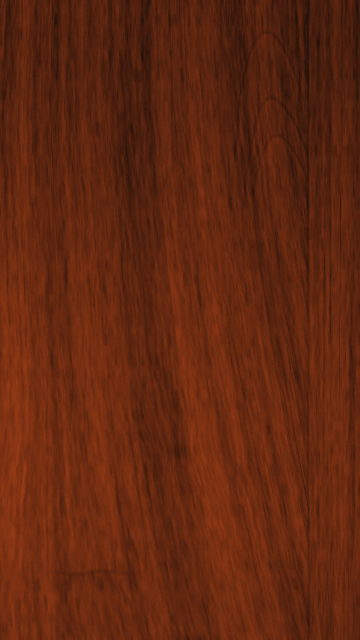
A WebGL 1 fragment shader for this texture:

```glsl
precision highp float;
// Polished red-brown walnut: two boards with drifting grain, a knot and arched figure.
uniform vec2 u_resolution;

#define DARK_WOOD vec3(0.195, 0.083, 0.045)
#define LIGHT_WOOD vec3(0.60, 0.232, 0.080)
#define SEAM_X 0.857
#define GRAIN_DRIFT 0.27
#define STREAK_CONTRAST 0.17
#define FINE_CONTRAST 0.21
#define PORE_CONTRAST 0.24
#define LINE_DEPTH 0.16
#define BAND_STRENGTH 0.72
#define KNOT vec2(0.50, 0.705)

float hash(vec2 p) {
  vec3 q = fract(p.xyx * vec3(0.1031, 0.1030, 0.0973));
  q += dot(q, q.yzx + 33.33);
  return fract((q.x + q.y) * q.z);
}

float noise(vec2 p) {
  vec2 i = floor(p), f = fract(p);
  f = f * f * (3.0 - 2.0 * f);
  return mix(mix(hash(i), hash(i + vec2(1.0, 0.0)), f.x),
             mix(hash(i + vec2(0.0, 1.0)), hash(i + vec2(1.0, 1.0)), f.x), f.y);
}

float bump(float x, float center, float width) {
  float d = (x - center) / width;
  return exp(-d * d);
}

// Position across the grain; p.y runs from the top (0) to the bottom (1).
float grainCoord(vec2 p) {
  float drift = GRAIN_DRIFT * smoothstep(-0.2, 0.85, p.x) * pow(p.y, 1.4);
  float flare = 0.05 * smoothstep(0.62, 1.0, p.y) * (1.0 - smoothstep(-0.2, 0.4, p.x));
  float wobble = 0.016 * (noise(p * vec2(3.0, 5.0)) - 0.5)
               + 0.003 * (noise(p * vec2(9.0, 19.0)) - 0.5);
  vec2 k = (p - KNOT) * vec2(13.0, 20.0);
  float pinch = 0.3 * (p.x - KNOT.x) * exp(-dot(k, k));
  return p.x - drift + flare + wobble + pinch;
}

// Streaks, thin dark lines and pores, all stretched along the grain.
float grainTone(float g, float y) {
  float tone = STREAK_CONTRAST * (noise(vec2(g * 19.0, y * 0.9)) - 0.5);
  tone += FINE_CONTRAST * (noise(vec2(g * 52.0 + 7.0, y * 1.6)) - 0.5);
  tone += FINE_CONTRAST * (noise(vec2(g * 125.0 + 31.0, y * 4.0)) - 0.5);
  float vein = abs(2.0 * noise(vec2(g * 46.0 + 53.0, y * 1.0)) - 1.0);
  float strength = smoothstep(0.25, 0.75, noise(vec2(g * 11.0 + 5.0, y * 4.0)));
  tone -= LINE_DEPTH * strength * (1.0 - smoothstep(0.0, 0.2, vein));
  tone += PORE_CONTRAST * (noise(vec2(g * 230.0 + 11.0, y * 60.0)) - 0.5);
  float dash = noise(vec2(g * 190.0 + 83.0, y * 34.0));
  return tone - 0.12 * smoothstep(0.68, 0.86, dash);
}

// Nested arches of growth rings in the upper right.
float archLines(vec2 p, float g) {
  float x = g - 0.735 + 0.015 * (noise(p * vec2(4.0, 14.0)) - 0.5);
  float rise = p.y - 13.0 * x * x;
  float lines = 0.0;
  for (int i = 0; i < 3; i++) {
    float apex = 0.05 + 0.125 * float(i) - 0.022 * float(i * i);
    float dist = (rise - apex) / length(vec2(26.0 * x, 1.0));
    lines += 0.14 * bump(dist, 0.0, 0.003) - 0.06 * bump(dist, 0.007, 0.006);
  }
  return lines * (1.0 - smoothstep(0.2, 0.42, p.y));
}

float leftBoard(vec2 p) {
  float g = grainCoord(p);

  // Broad light and dark bands, fading into finer streaks at the bottom
  float bands = 0.12 * bump(g, 0.05, 0.07) - 0.09 * bump(g, 0.145, 0.022);
  bands += 0.15 * bump(g, 0.21, 0.035) - 0.19 * bump(g, 0.345, 0.065);
  bands += 0.20 * bump(g, 0.43, 0.026) + 0.09 * bump(g, 0.51, 0.025);
  bands -= 0.08 * smoothstep(0.54, 0.64, g);
  float tone = grainTone(g, p.y) + BAND_STRENGTH * bands * (1.0 - 0.4 * smoothstep(0.75, 1.0, p.y));

  // Knot with a dark plume above it
  vec2 k = (p - KNOT) * vec2(30.0, 75.0);
  float plume = bump(g, grainCoord(KNOT), 0.018) * bump(p.y, KNOT.y - 0.08, 0.1);
  tone -= 0.25 * exp(-dot(k, k)) + 0.15 * plume;

  // Cross crease near the lower left
  float crease = p.y - 0.895 - 0.012 * (noise(vec2(p.x * 14.0, 2.0)) - 0.5);
  float reach = smoothstep(0.08, 0.2, p.x) * (1.0 - smoothstep(0.34, 0.42, p.x));
  tone -= reach * (0.14 * bump(crease, 0.0, 0.003) + 0.07 * bump(crease, 0.008, 0.015));
  return tone - archLines(p, g);
}

float rightBoard(vec2 p) {
  float g = p.x + 0.008 * (noise(vec2(p.x * 4.0, p.y * 3.0)) - 0.5);
  return grainTone(g + 3.7, p.y) - 0.10 * bump(g, 0.89, 0.012) - 0.02;
}

void main() {
  vec2 uv = gl_FragCoord.xy / u_resolution;
  vec2 p = vec2(uv.x, 1.0 - uv.y);

  // Light falls off towards the top and the lower edge
  float tone = 0.33 + 0.26 * smoothstep(0.0, 0.72, p.y) - 0.09 * smoothstep(0.80, 1.0, p.y);
  vec2 glow = (p - vec2(0.12, 0.66)) * vec2(2.4, 2.6);
  tone += 0.08 * exp(-dot(glow, glow));

  float side = smoothstep(-0.003, 0.003, p.x - SEAM_X);
  tone += mix(leftBoard(p), rightBoard(p), side);
  tone -= 0.20 * bump(p.x, SEAM_X, 0.004) + 0.08 * bump(p.x, SEAM_X + 0.008, 0.016);

  tone += 0.07 * (noise(uv * vec2(230.0, 400.0)) - 0.5);
  gl_FragColor = vec4(mix(DARK_WOOD, LIGHT_WOOD, clamp(tone, -0.1, 1.0)), 1.0);
}
```
